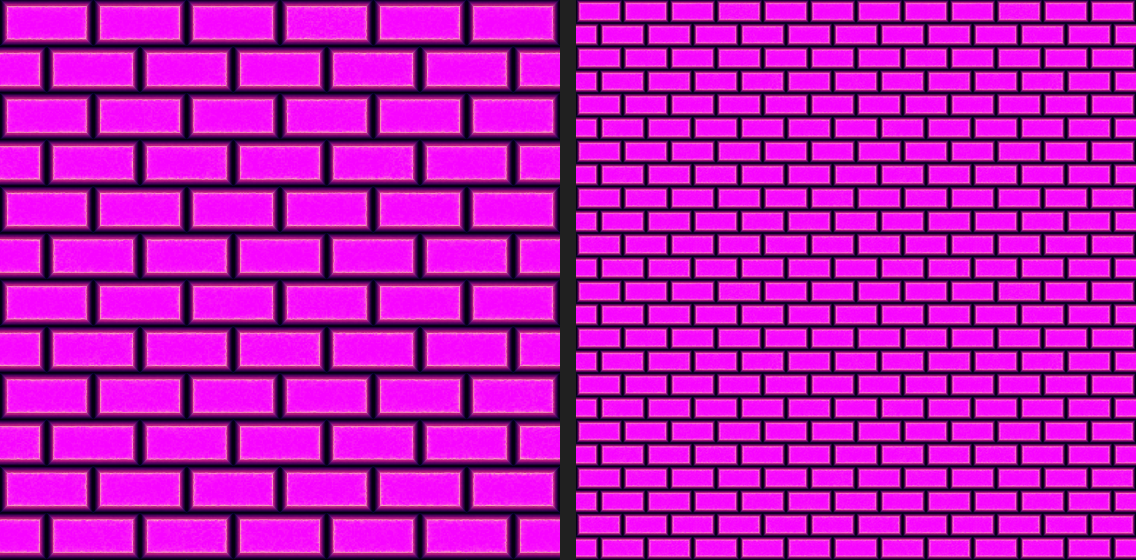
Left: one tile. Right: repeated 2 by 2.
Give the GLSL for this pattern, as a Shadertoy shader.

```glsl
const vec2 BRICKS = vec2(6.0, 12.0);   // repeats across and down
const float ASPECT = 2.0;              // brick width over height
const float BEVEL = 0.152;             // bevel width in brick heights

const vec3 JOINT = vec3(0.01, 0.0, 0.06);
const vec3 INDIGO = vec3(0.12, 0.0, 0.22);
const vec3 PLUM = vec3(0.36, 0.01, 0.39);
const vec3 ROSE = vec3(0.72, 0.08, 0.51);
const vec3 MAGENTA = vec3(0.97, 0.02, 1.0);
const vec3 CREAM = vec3(1.0, 0.72, 0.74);
const vec3 NAVY = vec3(0.0, 0.02, 0.32);
const vec3 LAVENDER = vec3(0.82, 0.5, 0.8);

float hash(vec2 cell, float seed) {
    uvec3 q = uvec3(ivec3(vec3(cell, seed)));
    uint h = q.x * 1597334677u ^ q.y * 3812015801u ^ q.z * 2798796415u;
    h = (h ^ (h >> 16)) * 2246822519u;
    h = (h ^ (h >> 13)) * 3266489917u;
    return float((h ^ (h >> 16)) >> 8) / 16777216.0;
}

// Value noise that wraps after a whole number of cells
float wrapNoise(vec2 uv, vec2 period, float seed) {
    vec2 p = uv * period;
    vec2 i = floor(p);
    vec2 f = fract(p);
    f = f * f * (3.0 - 2.0 * f);
    vec2 a = mod(i, period);
    vec2 b = mod(i + 1.0, period);
    return mix(mix(hash(a, seed), hash(vec2(b.x, a.y), seed), f.x),
               mix(hash(vec2(a.x, b.y), seed), hash(b, seed), f.x), f.y);
}

// Cell coordinates in xy, wrapped brick index in zw
vec4 brickCell(vec2 uv, vec2 count) {
    vec2 p = uv * count;
    p.x += 0.5 * mod(floor(p.y) + 1.0, 2.0);
    return vec4(fract(p), mod(floor(p), count));
}

// Colour from the joint (0) up to the rim of the face (1)
vec3 bevelRamp(float t) {
    vec3 col = mix(JOINT, INDIGO, smoothstep(0.06, 0.24, t));
    col = mix(col, PLUM, smoothstep(0.2, 0.5, t));
    col = mix(col, ROSE, smoothstep(0.45, 0.82, t));
    return mix(col, CREAM, 0.65 * smoothstep(0.84, 1.0, t));
}

vec3 bevelColor(vec2 edge, float width) {
    vec2 t = clamp(edge / width, 0.0, 1.0);
    float sideFacing = smoothstep(-0.012, 0.012, edge.y - edge.x);
    vec3 col = mix(bevelRamp(pow(t.y, 0.92)), bevelRamp(pow(t.x, 1.4)), sideFacing);
    // Mitred corners catch a thin streak of light
    float along = min(t.x, t.y);
    float streak = exp(-abs(edge.x - edge.y) / 0.014);
    return mix(col, mix(NAVY, LAVENDER, along * along), 0.65 * streak);
}

vec3 faceColor(float depth, float grain, float roughness) {
    float rim = 0.62 * exp(-depth / 0.018) + 0.2 * exp(-depth / 0.085);
    float speckle = (grain - 0.5) * (0.16 + 0.3 * roughness + 0.6 * rim);
    return mix(MAGENTA, CREAM, clamp(rim + speckle + 0.05 * roughness, 0.0, 1.0));
}

void mainImage(out vec4 fragColor, in vec2 fragCoord) {
    vec2 uv = fragCoord / iResolution.xy;
    vec4 brick = brickCell(uv - vec2(0.0, 0.001), BRICKS);

    // Distances to the nearest vertical and horizontal joints
    vec2 edge = (0.5 - abs(brick.xy - 0.5)) * vec2(ASPECT, 1.0);

    // Fine grain and broad patches of wear
    float grain = mix(wrapNoise(uv, vec2(384.0), 1.0),
                      wrapNoise(uv, vec2(192.0, 256.0), 2.0), 0.4);
    float patches = wrapNoise(uv, vec2(18.0, 24.0), 3.0);
    float roughness = patches * mix(0.25, 1.0, hash(brick.zw, 4.0));

    float width = BEVEL + 0.012 * (grain - 0.5);
    float depth = min(edge.x, edge.y) - width;
    vec3 bevel = bevelColor(edge, width);
    vec3 face = faceColor(max(depth, 0.0), grain, roughness);
    float soft = 0.5 * BRICKS.y / iResolution.y;
    fragColor = vec4(mix(bevel, face, smoothstep(-soft, soft, depth)), 1.0);
}
```
